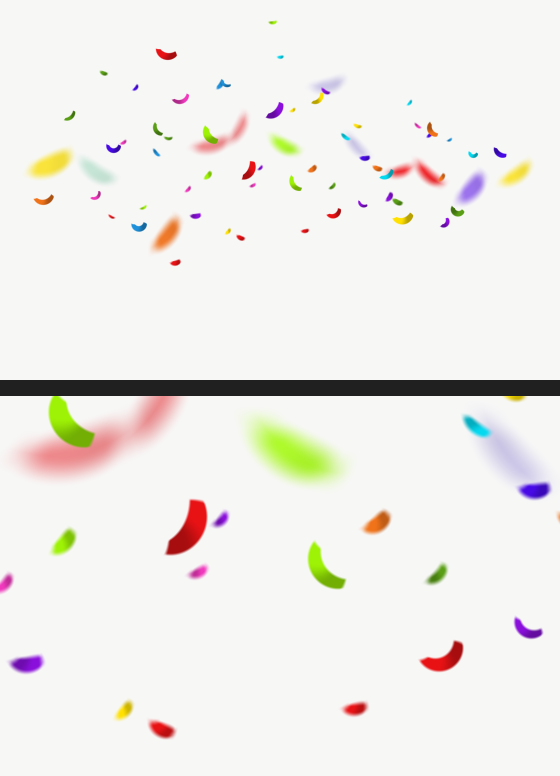
Top: the whole. Bottom: its middle third, enlarged.
Give the GLSL for this pattern, as a Shadertoy shader.

```glsl
struct Layer {
    int count;
    float reach;       // horizontal spread, 1 = full width
    float halfLength;  // all lengths in canvas heights
    float halfWidth;
    float radius;      // radius of the bend
    vec2 blur;         // along and across the ribbon
    float fold;        // brightness of the shaded half
    float seed;
};

const Layer HAZE    = Layer(12, 0.88, 0.046, 0.0200, 0.110, vec2(0.022, 0.014), 0.96, 11.0);
const Layer CURLS   = Layer(23, 0.84, 0.025, 0.0078, 0.020, vec2(0.002, 0.0015), 0.72, 47.0);
const Layer FLECKS  = Layer(34, 0.64, 0.011, 0.0056, 0.018, vec2(0.004, 0.0028), 0.80, 83.0);

const vec3 PAPER = vec3(0.97, 0.97, 0.966);
const vec2 CENTER = vec2(0.5, 0.57);
const float SPREAD_MIDDLE = 0.39;
const float SPREAD_SIDES = 0.09;
const float MAX_TILT = 1.05;
const float END_SKEW = 0.45;
const float TAPER = 0.4;
const float GOLDEN = 0.618034;

const int HUES = 10;
const vec3 HUE[HUES] = vec3[HUES](
    vec3(0.91, 0.07, 0.08),  // red
    vec3(1.00, 0.88, 0.00),  // yellow
    vec3(0.02, 0.85, 0.94),  // cyan
    vec3(0.35, 0.62, 0.08),  // green
    vec3(0.12, 0.57, 0.86),  // blue
    vec3(0.62, 0.95, 0.02),  // lime
    vec3(0.54, 0.06, 0.86),  // purple
    vec3(0.94, 0.45, 0.10),  // orange
    vec3(0.28, 0.04, 0.90),  // indigo
    vec3(0.94, 0.22, 0.74)   // pink
);

// Colour and opacity of the out-of-focus pieces
const int TINTS = 8;
const vec4 TINT[TINTS] = vec4[TINTS](
    vec4(0.94, 0.10, 0.12, 0.95),  // red
    vec4(0.91, 0.30, 0.32, 0.65),  // rose
    vec4(0.98, 0.88, 0.10, 0.85),  // yellow
    vec4(0.66, 0.62, 0.86, 0.55),  // lavender
    vec4(0.94, 0.45, 0.12, 0.95),  // orange
    vec4(0.52, 0.32, 0.92, 0.80),  // violet
    vec4(0.65, 0.98, 0.08, 0.90),  // lime
    vec4(0.62, 0.84, 0.74, 0.55)   // mint
);

float hash(float n) {
    return fract(sin(n * 127.1) * 43758.5453);
}

mat2 rotate(float a) {
    float c = cos(a), s = sin(a);
    return mat2(c, -s, s, c);
}

// Position on a bent ribbon: x along the arc, y across it
vec2 bend(vec2 p, float radius) {
    vec2 v = p - vec2(0.0, radius);
    return vec2(atan(v.x, -v.y) * radius, length(v) - radius);
}

// Wide scatter in the middle, narrowing to both sides
vec2 scatter(float i, Layer layer, float aspect) {
    float u = (2.0 * fract(i * GOLDEN + hash(layer.seed)) - 1.0) * layer.reach;
    float v = hash(i + layer.seed + 0.3) + hash(i + layer.seed + 0.7) - 1.0;
    float spread = mix(SPREAD_MIDDLE, SPREAD_SIDES, u * u);
    return vec2((CENTER.x + 0.5 * u) * aspect, CENTER.y + v * spread);
}

vec3 drawLayer(vec3 color, vec2 p, Layer layer, bool hazy) {
    float aspect = iResolution.x / iResolution.y;
    vec2 blur = max(layer.blur, vec2(0.8 / iResolution.y));

    for (int k = 0; k < layer.count; k++) {
        float i = float(k);
        float id = i + layer.seed;
        vec2 q = p - scatter(i, layer, aspect);
        if (length(q) > 2.0 * layer.halfLength + blur.x) continue;

        // Size, tilt and bend of this piece
        float size = mix(0.6, 1.2, hash(id + 0.11));
        float len = layer.halfLength * size;
        float wid = layer.halfWidth * size * mix(0.65, 1.15, hash(id + 0.23));
        float radius = layer.radius * size * mix(0.8, 1.5, hash(id + 0.37));
        float tilt = (2.0 * hash(id + 0.53) - 1.0) * MAX_TILT;
        vec2 r = bend(rotate(tilt) * q, radius);

        // Ribbon with slanted ends and a slight taper
        float along = (r.x + END_SKEW * r.y) / len;
        wid *= 1.0 - TAPER * min(along * along, 1.0);
        vec2 edge = vec2(len * (1.0 - abs(along)), wid - abs(r.y));
        vec2 cover = smoothstep(-blur, blur, edge);

        // The fold darkens one half
        vec4 tint = hazy ? TINT[k % TINTS] : vec4(HUE[(k * 3) % HUES], 1.0);
        float side = hash(id + 0.71) < 0.5 ? -1.0 : 1.0;
        tint.rgb *= mix(layer.fold, 1.0, smoothstep(-0.45, 0.35, along * side));
        color = mix(color, tint.rgb, cover.x * cover.y * tint.a);
    }
    return color;
}

void mainImage(out vec4 fragColor, in vec2 fragCoord) {
    vec2 p = fragCoord / iResolution.y;
    vec3 color = drawLayer(PAPER, p, HAZE, true);
    color = drawLayer(color, p, FLECKS, false);
    color = drawLayer(color, p, CURLS, false);
    fragColor = vec4(color, 1.0);
}
```
